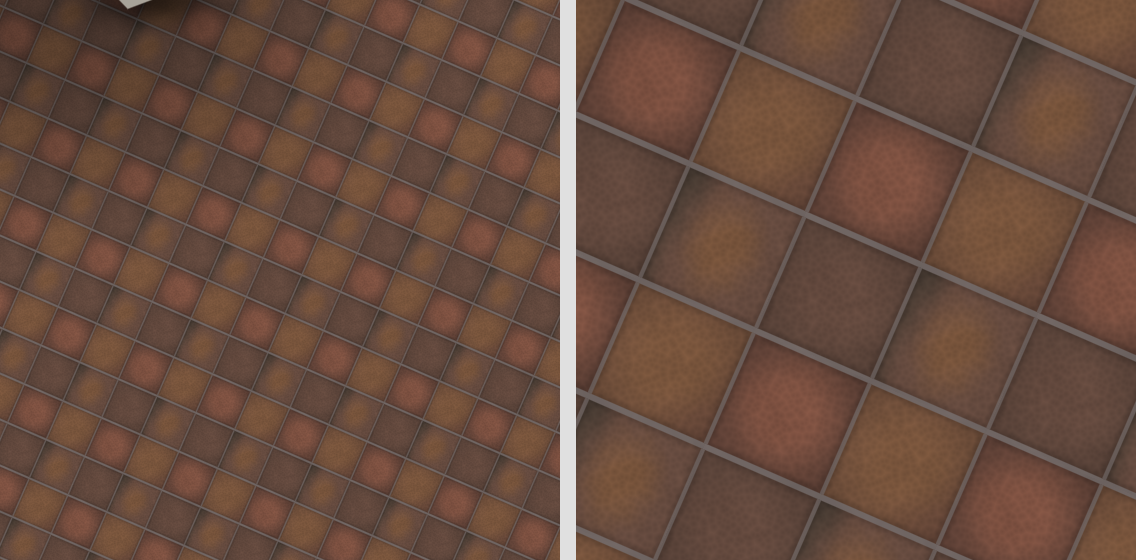
Left: the whole. Right: its middle third, enlarged.
This texture is drawn by a WebGL 1 fragment shader. Its source:

```glsl
precision highp float;
// Rotated floor of square clay tiles with thin blue-grey grout. A block of 2 x 2 glazes
// (red, ochre, umber, smoked) repeats; layered sines cloud each glaze, cellular noise
// adds grain, and a soft shade with a pale wedge sits at the top left.

uniform vec2 u_resolution;

#define TILE 0.0753        // side of one tile, in canvas units
#define ANGLE 0.411        // rotation of the rows
#define ANCHOR vec2(0.5195, 0.4415) // centre of one red tile, y down
#define GROUT_HALF vec2(0.017, 0.024) // half widths of the joints, in tiles
#define GRAIN_CELLS 20.0   // grain cells per tile
#define GRAIN 0.06
#define CLOUD 0.07
#define SHADE 0.27         // darkening at the top left

const vec3 GROUT = vec3(0.435, 0.395, 0.385);
const vec3 RED = vec3(0.505, 0.325, 0.260);
const vec3 RED_RIM = vec3(0.365, 0.250, 0.210);
const vec3 OCHRE = vec3(0.485, 0.340, 0.240);
const vec3 OCHRE_RIM = vec3(0.395, 0.280, 0.215);
const vec3 UMBER = vec3(0.395, 0.290, 0.245);
const vec3 UMBER_RIM = vec3(0.345, 0.258, 0.220);
const vec3 SMOKE = vec3(0.280, 0.235, 0.200);
const vec3 WEDGE = vec3(0.66, 0.64, 0.60);

vec2 hash2(vec2 p) {
  vec2 s = vec2(dot(p, vec2(12.7, 31.1)), dot(p, vec2(26.9, 18.3)));
  return fract(sin(s) * 4375.85);
}

// Distance to the nearest scattered point
float cellular(vec2 p) {
  vec2 cell = floor(p);
  float nearest = 2.0;
  for (int j = -1; j <= 1; j++) {
    for (int i = -1; i <= 1; i++) {
      vec2 c = cell + vec2(float(i), float(j));
      nearest = min(nearest, length(c + hash2(c) - p));
    }
  }
  return nearest;
}

// Warped sines, about -1 to 1
float clouds(vec2 p) {
  float sum = 0.0;
  float amp = 0.5;
  for (int i = 0; i < 4; i++) {
    p += 0.4 * sin(p.yx * 1.7 + float(i));
    sum += amp * sin(p.x) * cos(p.y * 1.2);
    p = mat2(1.5, 1.1, -1.1, 1.5) * p + 1.3;
    amp *= 0.6;
  }
  return sum;
}

// Colour of one tile; kind is its place in the 2 x 2 block, f its 0..1 position
vec3 glaze(vec2 kind, vec2 f, float cloud) {
  vec2 d = f - 0.5;
  float rim = smoothstep(0.15, 0.62, length(d) + 0.06 * cloud);
  if (kind.y < 0.5) {
    if (kind.x < 0.5) return mix(RED, RED_RIM, rim);
    float corner = smoothstep(0.15, 0.85, d.x + 0.6 * d.y + 0.1 * cloud);
    return mix(mix(OCHRE, OCHRE_RIM, rim * 0.7), RED_RIM, corner * 0.7);
  }
  if (kind.x < 0.5) return mix(UMBER, UMBER_RIM, rim);
  float glow = 1.0 - smoothstep(0.05, 0.5, length(d * vec2(1.2, 0.9)) + 0.1 * cloud);
  float smoke = 1.0 - smoothstep(0.02, 0.36, f.x + 0.18 * f.y + 0.07 * cloud);
  return mix(mix(UMBER, OCHRE, glow), SMOKE, smoke * 0.9);
}

void main() {
  float side = min(u_resolution.x, u_resolution.y);
  vec2 p = vec2(gl_FragCoord.x, u_resolution.y - gl_FragCoord.y) / side; // y down
  float pixel = 1.0 / side;

  // Tile lattice
  float c = cos(ANGLE);
  float s = sin(ANGLE);
  vec2 r = p - ANCHOR;
  vec2 q = vec2(c * r.x + s * r.y, c * r.y - s * r.x) / TILE + 0.5;
  vec2 block = mod(q, 2.0);
  vec2 kind = floor(block);
  vec2 f = fract(block);

  // Clay surface, the same in every block
  float cloud = clouds(block * 5.0);
  float grain = cellular(block * GRAIN_CELLS) - 0.45;
  vec3 color = glaze(kind, f, cloud);
  color *= 1.0 + CLOUD * cloud + GRAIN * grain * 2.0;

  // Dark tile edges, then grout
  vec2 edge = min(f, 1.0 - f);
  float soft = 0.8 * pixel / TILE;
  vec2 lip = 1.0 - smoothstep(GROUT_HALF, GROUT_HALF + 0.06, edge);
  color *= 1.0 - 0.14 * max(lip.x, lip.y);
  vec2 joint = 1.0 - smoothstep(GROUT_HALF - soft, GROUT_HALF + soft, edge);
  float grout = max(joint.x * 0.8, joint.y);
  color = mix(color, GROUT * (1.0 + 0.05 * cloud), grout);

  // Broad shade and the close shadow under the wedge
  color *= 1.0 - SHADE * (1.0 - smoothstep(0.0, 0.6, length((p - vec2(0.1, 0.0)) * vec2(0.8, 1.2))));
  vec2 under = (p - vec2(0.27, 0.0)) / vec2(0.10, 0.04);
  color *= 1.0 - 0.6 * exp(-dot(under, under));

  // Pale wedge entering from the top edge
  vec2 tip = p - vec2(0.228, 0.016);
  float wedge = max(dot(tip, vec2(0.35, 0.937)), dot(tip, vec2(-0.72, 0.694)));
  color = mix(color, WEDGE, 1.0 - smoothstep(-pixel, pixel, wedge));

  gl_FragColor = vec4(color, 1.0);
}
```
